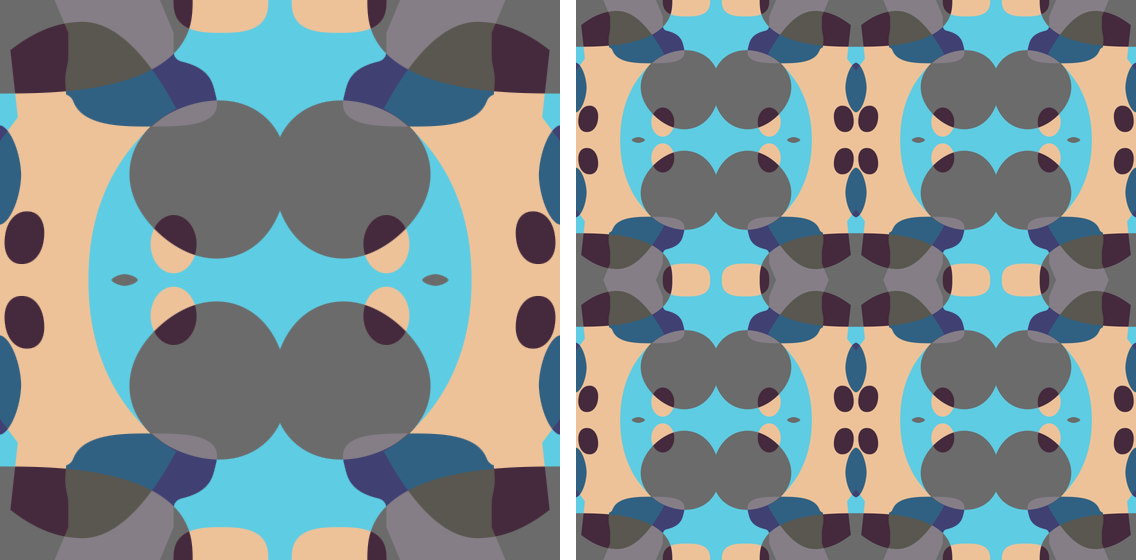
Left, the tile; right, the same tile 2 across and 2 down.
Write a WebGL 2 fragment shader that draws this pattern.

```glsl
#version 300 es
precision highp float;
// Mirrored cut-paper blobs: three overlapping layers, each overlap with its own flat colour.

uniform vec2 u_resolution;
out vec4 outColor;

const float REPEATS = 1.0;  // mirrored tiles across and down

// Colours by the layers present: sand, stone, ink
const vec3 SKY = vec3(0.37, 0.80, 0.89);           // none
const vec3 SAND = vec3(0.93, 0.76, 0.60);
const vec3 STONE = vec3(0.415, 0.42, 0.415);
const vec3 INK = vec3(0.25, 0.25, 0.45);
const vec3 SAND_STONE = vec3(0.27, 0.16, 0.24);
const vec3 SAND_INK = vec3(0.19, 0.38, 0.51);
const vec3 STONE_INK = vec3(0.52, 0.495, 0.53);
const vec3 ALL_LAYERS = vec3(0.35, 0.34, 0.31);

const vec2 TILE_CENTER = vec2(0.5);
const vec2 HOLE_RADII = vec2(0.342, 0.354);        // opening in the sand
const vec2 ARCH_APEX = vec2(0.147, 0.039);
const float ARCH_STEEP = 5.5;                      // bend on the inner side
const float ARCH_SHALLOW = 3.07;                   // bend on the outer side
const vec2 PEBBLE_CENTER = vec2(0.3763, 0.3177);
const float PEBBLE_RADIUS = 0.1406;
const float PEBBLE_WOBBLE = 0.0052;
const float PEBBLE_PHASE = 0.6;
const vec2 FOOT_CENTER = vec2(0.255, 0.165);       // lower part of the ink boot
const vec2 FOOT_RADII = vec2(0.129, 0.061);
const float FOOT_SHEAR = 0.25;
const float LEG_HALF_WIDTH = 0.094;                // upper part of the ink boot
const float INK_BLEND = 0.016;

// Superellipse: negative inside, zero on the edge
float superellipse(vec2 p, vec2 radii, float power) {
  vec2 t = pow(abs(p / radii), vec2(power));
  return (pow(t.x + t.y, 1.0 / power) - 1.0) * min(radii.x, radii.y);
}

float smoothUnion(float a, float b, float k) {
  float h = max(k - abs(a - b), 0.0) / k;
  return min(a, b) - 0.25 * h * h * k;
}

// Arched side field with a round opening, an oval and a cap on the tile edge
float sandLayer(vec2 p) {
  float x = p.x - ARCH_APEX.x;
  float bend = x > 0.0 ? ARCH_STEEP : ARCH_SHALLOW;
  float arch = (ARCH_APEX.y + bend * x * x - p.y) / sqrt(1.0 + 4.0 * bend * bend * x * x);
  float notch = min(0.0195 + 0.11 * (p.y - 0.0977), 0.03 - 0.75 * (p.y - 0.212)) - p.x;
  float hole = superellipse(p - TILE_CENTER, HOLE_RADII, 2.15);
  float field = max(max(arch, notch), -hole);
  float oval = superellipse(p - vec2(0.31, 0.436), vec2(0.041, 0.052), 2.0);
  float cap = superellipse(p - vec2(0.3945, 0.0), vec2(0.0846, 0.0586), 2.8);
  return min(field, min(oval, cap));
}

// Large wobbly pebble, corner slab, side spot and small lens
float stoneLayer(vec2 p) {
  vec2 d = PEBBLE_CENTER - p;
  float lobes = cos(3.0 * atan(d.y, d.x) - PEBBLE_PHASE);
  float pebble = length(d) - PEBBLE_RADIUS - PEBBLE_WOBBLE * lobes;
  float slab = superellipse(p, vec2(0.344, 0.167), 2.6);
  vec2 s = p - vec2(0.0436, 0.4245);
  float spot = superellipse(s + vec2(0.1 * s.y, 0.0), vec2(0.035, 0.047), 2.2);
  float lens = superellipse(p - vec2(0.2227, 0.5), vec2(0.0234, 0.0104), 1.6);
  return min(min(pebble, slab), min(spot, lens));
}

// Boot of a leaning leg and a wide foot, and a bulge on the side edge
float inkLayer(vec2 p) {
  float legAxis = 0.216 - 0.42 * max(0.0586 - p.y, 0.0);
  float leg = max(abs(p.x - legAxis) - LEG_HALF_WIDTH, p.y - FOOT_CENTER.y);
  vec2 f = p - FOOT_CENTER;
  float foot = superellipse(f - vec2(FOOT_SHEAR * f.y, 0.0), FOOT_RADII, 3.0);
  float bulge = superellipse(p - vec2(0.0, 0.3125), vec2(0.0378, 0.0885), 1.7);
  return min(smoothUnion(leg, foot, INK_BLEND), bulge);
}

// Antialiased coverage of a distance-like field
float coverage(float d) {
  return clamp(0.5 - d / max(fwidth(d), 0.00001), 0.0, 1.0);
}

void main() {
  vec2 uv = gl_FragCoord.xy / u_resolution;

  // Fold each tile into one quadrant, measured from its outer corner
  vec2 p = 0.5 - abs(fract(uv * REPEATS) - 0.5);

  float sand = coverage(sandLayer(p));
  float stone = coverage(stoneLayer(p));
  float ink = coverage(inkLayer(p));

  // Pick the overlap colour
  vec3 plain = mix(mix(SKY, SAND, sand), mix(STONE, SAND_STONE, sand), stone);
  vec3 inked = mix(mix(INK, SAND_INK, sand), mix(STONE_INK, ALL_LAYERS, sand), stone);
  outColor = vec4(mix(plain, inked, ink), 1.0);
}
```
